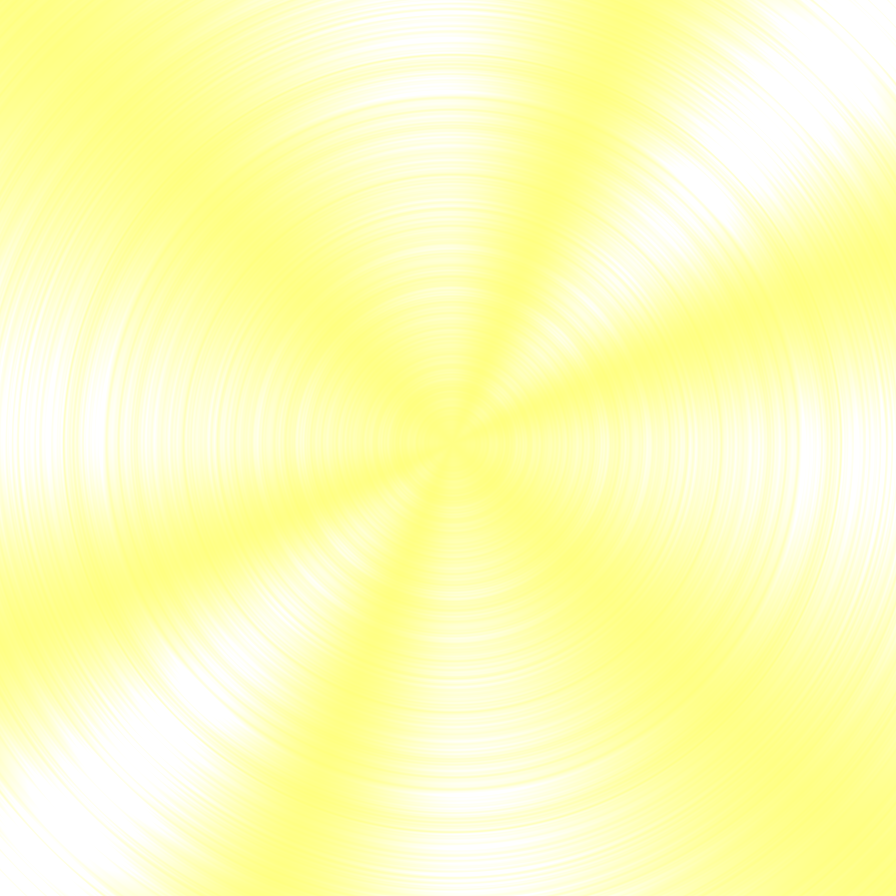
Reproduce this background procedurally as a Shadertoy shader.

```glsl
float hashSlope(float cell) {
    return fract(sin(cell * 127.1 + 11.7) * 4375.85) * 2.0 - 1.0;
}

// One-dimensional gradient noise
float gradientNoise(float x) {
    float cell = floor(x), f = x - cell;
    float blend = f * f * f * (f * (f * 6.0 - 15.0) + 10.0);
    return 2.0 * mix(hashSlope(cell) * f, hashSlope(cell + 1.0) * (f - 1.0), blend);
}

// Concentric brushing, with octaves too fine for the canvas faded out
float brushedRings(float radius, float canvasSize) {
    float rings = 0.0, frequency = 34.0, weight = 0.19;
    for (int i = 0; i < 4; i++) {
        float visible = 1.0 - smoothstep(0.5, 1.1, frequency / canvasSize);
        rings += weight * visible * gradientNoise(radius * frequency + float(i) * 17.3);
        frequency *= 2.1;
        weight *= 1.15;
    }
    return rings;
}

// Soft ring of light or shade at a given radius
float softRing(float radius, float at, float width) {
    float d = (radius - at) / width;
    return exp(-d * d);
}

// Reflection rising from start to peak and falling to end, in degrees
float reflection(float angle, float start, float peak, float end) {
    return smoothstep(start, peak, angle) * (1.0 - smoothstep(peak, end, angle));
}

void mainImage(out vec4 fragColor, in vec2 fragCoord) {
    float canvasSize = min(iResolution.x, iResolution.y);
    vec2 p = (fragCoord - 0.505 * iResolution.xy) / canvasSize;
    float radius = length(p);

    // Three reflections, repeated on the opposite side of the disc
    float angle = mod(degrees(atan(p.y, p.x)) + 45.0, 180.0) - 45.0;
    float shine = reflection(angle, -47.0, -2.0, 25.0)
                + 1.16 * reflection(angle, 23.0, 45.0, 69.0)
                + 0.96 * reflection(angle, 67.0, 92.5, 137.0);
    shine *= 0.98 * (1.0 - exp(-3.6 * radius - 3.0 * radius * radius));

    // Fine grooves and a few stronger rings
    float rings = brushedRings(radius, canvasSize);
    rings += 0.09 * softRing(radius, 0.447, 0.010) + 0.07 * softRing(radius, 0.49, 0.010);
    rings -= 0.22 * softRing(radius, 0.434, 0.0015) + 0.20 * softRing(radius, 0.26, 0.0015);
    rings -= 0.20 * softRing(radius, 0.065, 0.008);
    shine = shine * (1.0 + 0.8 * rings) + 0.16 * rings * smoothstep(0.0, 0.06, radius) + 0.045;

    vec3 yellow = vec3(1.0, 1.0, 0.5);
    fragColor = vec4(mix(yellow, vec3(1.0), clamp(shine, 0.0, 1.0)), 1.0);
}
```
